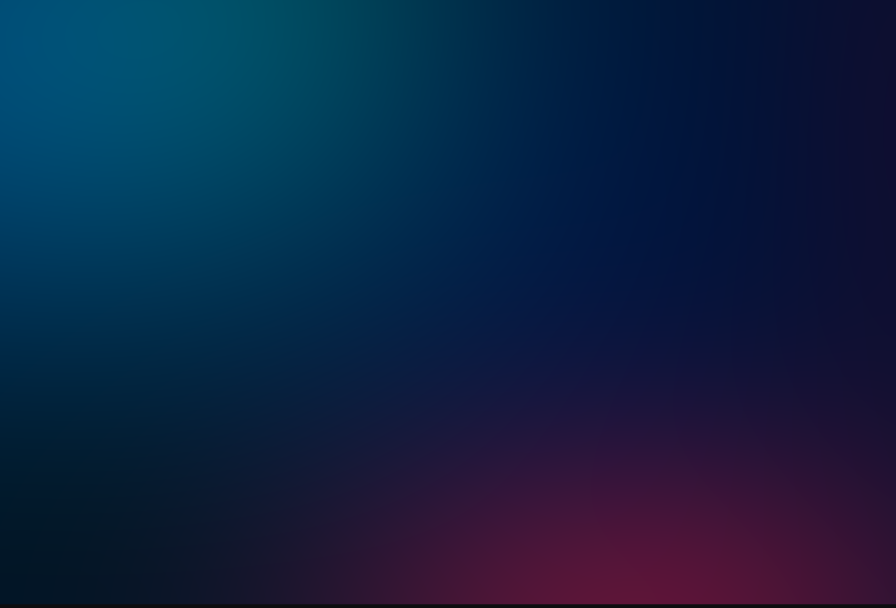
This background is drawn by a Shadertoy shader. Its source:

```glsl
// Soft elliptical falloff, 1 at the centre
float glow(vec2 uv, vec2 centre, vec2 radius) {
    vec2 d = (uv - centre) / radius;
    return exp(-dot(d, d));
}

// Antialiased band along the lower edge
float lowerBand(float y, float height, float pixel) {
    return 1.0 - smoothstep(height - 0.5 * pixel, height + 0.5 * pixel, y);
}

vec3 auroraColor(vec2 uv) {
    const vec3 navy   = vec3(0.0, 0.07, 0.19);
    const vec3 blue   = vec3(0.0, 0.21, 0.27);
    const vec3 teal   = vec3(0.0, 0.11, 0.03);
    const vec3 indigo = vec3(0.0, 0.0, 0.05);
    const vec3 violet = vec3(0.055, -0.015, -0.01);
    const vec3 maroon = vec3(0.37, 0.01, 0.02);
    const vec3 shade  = vec3(0.0, 0.0, 0.06);

    vec3 color = navy;

    // Cool light from the upper left
    color += blue * glow(uv, vec2(0.0, 0.92), vec2(0.42, 0.52));
    color += teal * glow(uv, vec2(0.33, 1.02), vec2(0.28, 0.50));

    // Deep tones through the middle and right
    color += indigo * glow(uv, vec2(0.60, 0.60), vec2(0.32, 0.50));
    color += violet * glow(uv, vec2(1.02, 0.80), vec2(0.16, 0.60));

    // Warm light below, dim corner at the lower left
    color += maroon * glow(uv, vec2(0.71, -0.03), vec2(0.36, 0.325));
    color -= shade * glow(uv, vec2(0.05, 0.10), vec2(0.35, 0.35));

    return clamp(color, 0.0, 1.0);
}

void mainImage(out vec4 fragColor, in vec2 fragCoord) {
    const vec3 charcoal = vec3(0.05, 0.05, 0.06);
    const float bandHeight = 0.006;

    vec2 uv = fragCoord / iResolution.xy;
    float band = lowerBand(uv.y, bandHeight, 1.0 / iResolution.y);
    fragColor = vec4(mix(auroraColor(uv), charcoal, band), 1.0);
}
```
